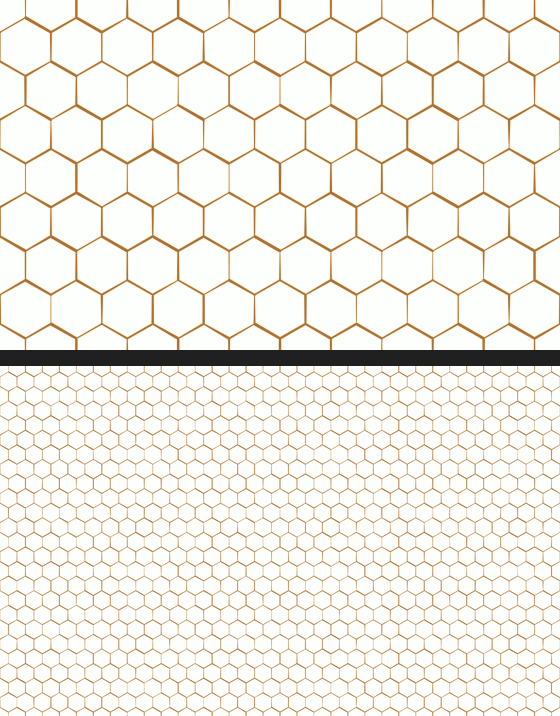
Top: one tile. Bottom: repeated 3 by 3.
This pattern is drawn by a Shadertoy shader. Its source:

```glsl
const vec2 REPEATS = vec2(11.0, 8.0);    // cells across, rows down
const float ROW_HEIGHT = 0.8660254;      // row pitch of a regular hexagon of width 1
const float HALF_SIDE = 0.2886751;
const float PI = 3.14159265;

const vec3 PAPER = vec3(0.993, 1.0, 0.993);
const vec3 CREAM = vec3(1.0, 0.98, 0.91);
const vec3 BROWN = vec3(0.67, 0.44, 0.20);

vec2 hash22(vec2 p) {
    vec3 q = fract(vec3(p.xyx) * vec3(0.1031, 0.1030, 0.0973));
    q += dot(q, q.yzx + 33.33);
    return fract((q.xx + q.yz) * q.zy);
}

// Nearest cell centre on one row; odd rows are shifted by half a cell
vec2 rowCentre(vec2 p, float row) {
    float shift = 0.5 * mod(row, 2.0);
    return vec2(floor(p.x - shift + 0.5) + shift, row);
}

vec2 hexCentre(vec2 p) {
    vec2 lower = rowCentre(p, floor(p.y));
    vec2 upper = rowCentre(p, floor(p.y) + 1.0);
    vec2 scale = vec2(1.0, ROW_HEIGHT);
    return length((p - lower) * scale) < length((p - upper) * scale) ? lower : upper;
}

// Wrapped integer id of an edge, taken from its midpoint
vec2 edgeId(vec2 midpoint, vec2 period) {
    return floor(mod(floor(midpoint * 4.0 + 0.5) + 0.5, period * 4.0));
}

// Range of half widths: thin uprights, heavier falling strokes
vec2 strokeRange(int axis) {
    return axis == 0 ? vec2(0.005, 0.025)
         : axis == 1 ? vec2(0.014, 0.031)
                     : vec2(0.009, 0.025);
}

// Signed distance to the tapered strokes around the cell
float honeycomb(vec2 p, vec2 period) {
    vec2 centre = hexCentre(p);
    vec2 q = (p - centre) * vec2(1.0, ROW_HEIGHT);
    float dist = 1.0;
    for (int axis = 0; axis < 3; axis++) {
        float angle = float(axis) * PI / 3.0;
        vec2 normal = vec2(cos(angle), sin(angle));
        float across = dot(q, normal);
        float along = dot(q, vec2(-normal.y, normal.x));
        float side = across < 0.0 ? -1.0 : 1.0;
        float gap = 0.5 - abs(across);
        float beyond = abs(along) - HALF_SIDE;

        vec2 midpoint = centre + 0.5 * side * normal / vec2(1.0, ROW_HEIGHT);
        vec2 ends = hash22(edgeId(midpoint, period));
        float taper = clamp(along / (2.0 * HALF_SIDE) + 0.5, 0.0, 1.0);
        vec2 range = strokeRange(axis);
        float halfWidth = mix(range.x, range.y, mix(ends.x, ends.y, taper));

        float stroke = length(vec2(gap, max(beyond, 0.0))) - halfWidth;
        float joint = length(vec2(gap, beyond)) - 0.024;
        dist = min(dist, min(stroke, joint));
    }
    return dist;
}

void mainImage(out vec4 fragColor, in vec2 fragCoord) {
    vec2 p = fragCoord / iResolution.xy * REPEATS + vec2(0.0, 0.07);
    float pixel = REPEATS.x / iResolution.x;
    float dist = honeycomb(p, REPEATS);

    // Faint warm fringe, then the brown stroke
    float softness = max(0.7 * pixel, 0.012);
    float fringe = 1.0 - smoothstep(0.01, 0.035, dist);
    float ink = 1.0 - smoothstep(-softness, softness, dist);
    vec3 colour = mix(PAPER, CREAM, fringe);
    colour = mix(colour, BROWN, ink);
    fragColor = vec4(colour, 1.0);
}
```
